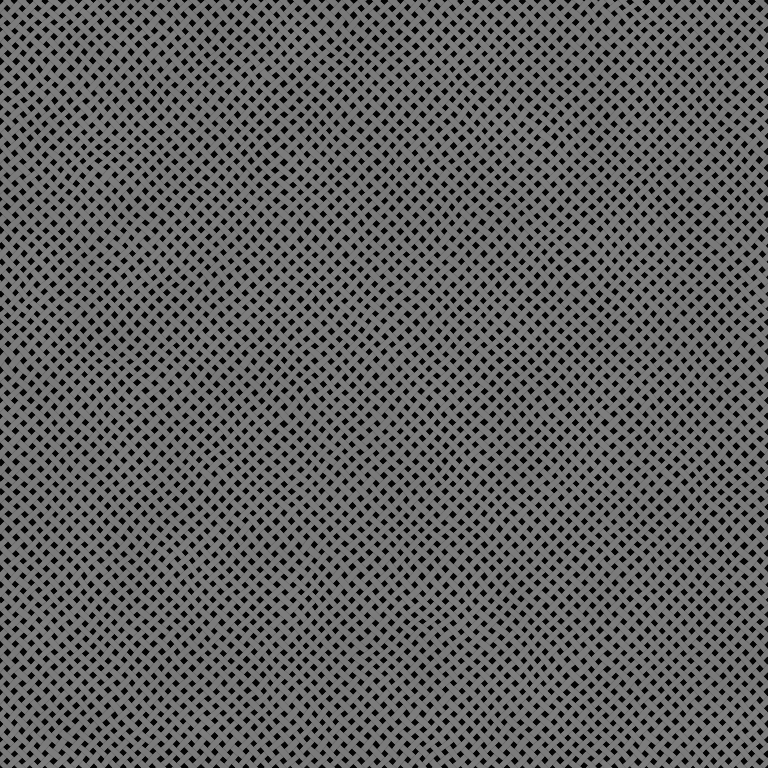
Give the GLSL for this texture, as a Shadertoy shader.

```glsl
// Fine diagonal wire mesh: grey strands woven over and under, wavering around small black holes.

const float REPEATS = 50.0;       // holes across and down, whole for tiling
const float HALF_WIDTH = 0.26;    // half a strand, in units of strand pitch
const float WIDTH_VARY = 0.025;   // change of half width along strands
const float BROAD_CELLS = 18.0;   // wrapping noise cells for slow bends
const float FINE_CELLS = 50.0;    // wrapping noise cells for small bends
const float BROAD_BEND = 0.34;    // slow bend, in strand pitches
const float FINE_BEND = 0.16;     // small bend, in strand pitches
const float SHADOW_REACH = 0.12;  // contact shadow beside the upper strand
const float SHADOW_DEPTH = 0.16;
const float TONE_VARY = 0.025;
const vec3 STRAND_COLOR = vec3(0.485);
const vec3 HOLE_COLOR = vec3(0.01);

float hash(vec2 p) {
    vec3 q = fract(vec3(p.xyx) * 0.1031);
    q += dot(q, q.yzx + 33.33);
    return fract((q.x + q.y) * q.z);
}

// Value noise from -0.5 to 0.5 that wraps over the unit square
float wrapNoise(vec2 uv, float cells, float seed) {
    vec2 p = uv * cells;
    vec2 cell = floor(p);
    vec2 f = fract(p);
    f = f * f * (3.0 - 2.0 * f);
    vec2 a = mod(cell, cells) + seed;
    vec2 b = mod(cell + 1.0, cells) + seed;
    float low = mix(hash(a), hash(vec2(b.x, a.y)), f.x);
    float high = mix(hash(vec2(a.x, b.y)), hash(b), f.x);
    return mix(low, high, f.y) - 0.5;
}

float bend(vec2 uv, float seed) {
    return BROAD_BEND * wrapNoise(uv, BROAD_CELLS, seed)
         + FINE_BEND * wrapNoise(uv, FINE_CELLS, seed + 71.0);
}

void mainImage(out vec4 fragColor, in vec2 fragCoord) {
    vec2 uv = fragCoord / iResolution.xy;
    float pixel = REPEATS * 1.4142 / min(iResolution.x, iResolution.y);

    // Diagonal weave coordinates, one unit per strand
    vec2 weave = REPEATS * vec2(uv.x + uv.y, uv.x - uv.y);
    weave += vec2(bend(uv, 11.0), bend(uv, 137.0));
    vec2 strand = floor(weave);
    vec2 fromCentre = abs(fract(weave) - 0.5);

    // Signed distances to the two strand sets
    vec2 halfWidth = HALF_WIDTH + 2.0 * WIDTH_VARY
        * vec2(wrapNoise(uv, FINE_CELLS, 211.0), wrapNoise(uv, FINE_CELLS, 293.0));
    vec2 edge = fromCentre - halfWidth;
    vec2 cover = 1.0 - smoothstep(-0.5 * pixel, 0.5 * pixel, edge);

    // The upper strand alternates from crossing to crossing
    bool firstOnTop = mod(strand.x + strand.y, 2.0) < 0.5;
    float topEdge = firstOnTop ? edge.x : edge.y;
    float topCover = firstOnTop ? cover.x : cover.y;
    float lowCover = firstOnTop ? cover.y : cover.x;

    // Contact shadow on the lower strand
    float shadow = 1.0 - SHADOW_DEPTH * (1.0 - smoothstep(0.0, SHADOW_REACH, topEdge));
    float tone = 1.0 + 2.0 * TONE_VARY * wrapNoise(uv, BROAD_CELLS, 389.0);

    vec3 color = mix(HOLE_COLOR, STRAND_COLOR * tone * shadow, lowCover);
    color = mix(color, STRAND_COLOR * tone, topCover);
    fragColor = vec4(color, 1.0);
}
```
